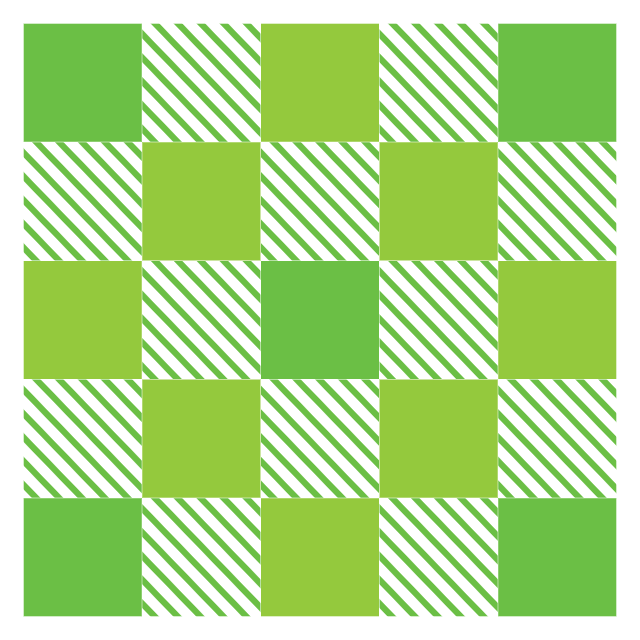
Reproduce this pattern procedurally as a Shadertoy shader.

```glsl
// Five by five checkerboard on white: solid green and lime squares alternate
// with diagonally striped ones, parted by white hairlines.
// Cell indices pick the fill; edges are smoothed by analytic pixel coverage.

const vec3 WHITE = vec3(1.0);
const vec3 GREEN = vec3(0.42, 0.75, 0.27);
const vec3 LIME = vec3(0.58, 0.79, 0.24);

// Share of a pixel lying inside a shape at signed distance d
float coverage(float d, float pixel) {
    return clamp(0.5 - d / pixel, 0.0, 1.0);
}

// Share of a pixel covered by a line that may be thinner than the pixel
float hairline(float d, float halfWidth, float pixel) {
    float low = max(-halfWidth, d - 0.5 * pixel);
    float high = min(halfWidth, d + 0.5 * pixel);
    return clamp((high - low) / pixel, 0.0, 1.0);
}

// Falling diagonal stripes, slightly steeper than 45 degrees
float stripes(vec2 local, float pixel) {
    vec2 frequency = vec2(5.18, 5.0);
    float phase = dot(local, frequency) - 0.56;
    float d = abs(fract(phase + 0.5) - 0.5) - 0.19;
    return coverage(d, pixel * length(frequency));
}

vec3 cellColor(vec2 cell, vec2 local, float pixel) {
    vec2 ring = abs(cell - 2.0);
    if (mod(ring.x + ring.y, 2.0) > 0.5)
        return mix(WHITE, GREEN, stripes(local, pixel));
    // Green sits at the centre and the four corners
    bool isGreen = ring.x == ring.y && ring.x != 1.0;
    return isGreen ? GREEN : LIME;
}

void mainImage(out vec4 fragColor, in vec2 fragCoord) {
    // Grid space: one unit per cell, the board spans 0 to 5
    float side = min(iResolution.x, iResolution.y);
    float pixel = 1.0 / (0.1854 * side);
    vec2 grid = (fragCoord - 0.5 * iResolution.xy) * pixel + 2.5;
    vec2 cell = clamp(floor(grid), 0.0, 4.0);
    vec3 color = cellColor(cell, grid - cell, pixel);

    // White seams between cells
    vec2 seam = abs(grid - round(grid));
    float gap = max(hairline(seam.x, 0.0022, pixel), hairline(seam.y, 0.0022, pixel));
    color = mix(color, WHITE, gap);

    // White margin around the board
    vec2 outside = abs(grid - 2.5) - 2.5;
    float board = coverage(outside.x, pixel) * coverage(outside.y, pixel);
    fragColor = vec4(mix(WHITE, color, board), 1.0);
}
```
